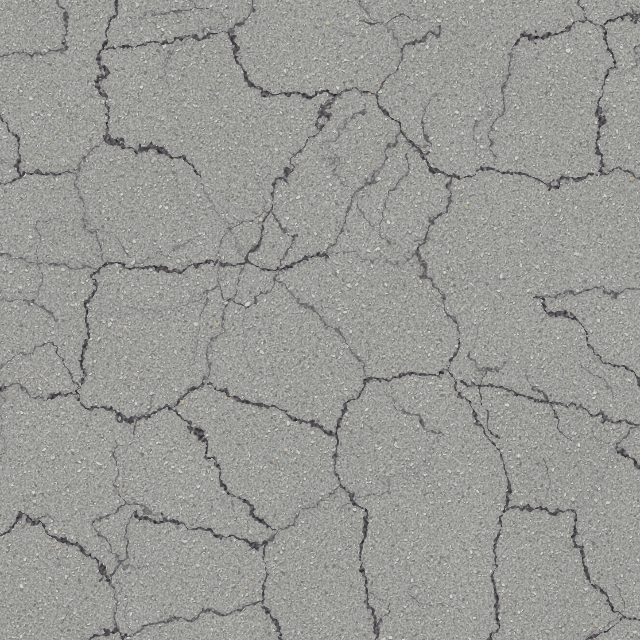
A Shadertoy shader for this texture:

```glsl
const vec3 ASPHALT = vec3(0.616, 0.616, 0.605);
const vec3 CRACK = vec3(0.315, 0.305, 0.320);
const vec3 PALE_CHIP = vec3(0.84, 0.84, 0.825);
const vec3 TAN_CHIP = vec3(0.75, 0.70, 0.61);
const vec3 PIT = vec3(0.41, 0.405, 0.395);

vec2 hash2(vec2 p) {
    vec3 q = fract(p.xyx * vec3(0.1031, 0.1030, 0.0973));
    q += dot(q, q.yzx + 33.33);
    return fract((q.xx + q.yz) * q.zy);
}

float gradientCorner(vec2 cell, vec2 offset, vec2 f) {
    return dot(hash2(cell + offset) * 2.0 - 1.0, f - offset);
}

float gradientNoise(vec2 p) {
    vec2 i = floor(p), f = p - i;
    vec2 u = f * f * f * (f * (f * 6.0 - 15.0) + 10.0);
    float low = mix(gradientCorner(i, vec2(0, 0), f), gradientCorner(i, vec2(1, 0), f), u.x);
    float high = mix(gradientCorner(i, vec2(0, 1), f), gradientCorner(i, vec2(1, 1), f), u.x);
    return mix(low, high, u.y);
}

vec2 noise2(vec2 p) {
    return vec2(gradientNoise(p), gradientNoise(p + vec2(37.2, 91.7)));
}

// Distance to the nearest Voronoi border, and a random value for that border
vec2 voronoiBorder(vec2 p) {
    vec2 base = floor(p), f = p - base;
    vec2 nearCell = vec2(0.0), nearOffset = vec2(0.0);
    float nearest = 8.0;
    for (int y = -1; y <= 1; y++)
    for (int x = -1; x <= 1; x++) {
        vec2 cell = vec2(x, y);
        vec2 r = cell + 0.05 + 0.9 * hash2(base + cell) - f;
        if (dot(r, r) < nearest) {
            nearest = dot(r, r);
            nearCell = cell;
            nearOffset = r;
        }
    }
    float border = 8.0, id = 0.0;
    for (int y = -2; y <= 2; y++)
    for (int x = -2; x <= 2; x++) {
        vec2 cell = nearCell + vec2(x, y);
        vec2 r = cell + 0.05 + 0.9 * hash2(base + cell) - f;
        vec2 gap = r - nearOffset;
        if (dot(gap, gap) > 0.0001) {
            float d = dot(0.5 * (nearOffset + r), normalize(gap));
            if (d < border) {
                border = d;
                id = hash2(2.0 * base + nearCell + cell + 17.0).x;
            }
        }
    }
    return vec2(border, id);
}

// Crumbling crack network; borders whose random value is below cutoff stay closed
float cracks(vec2 bent, vec2 uv, float scale, float width, float cutoff) {
    vec2 edge = voronoiBorder(bent * scale + 20.0);
    float strength = smoothstep(cutoff, cutoff + 0.6, edge.y);
    float swell = 0.95 + 1.2 * gradientNoise(uv * 22.0);
    float crumbs = 1.4 * gradientNoise(uv * 95.0) + 2.0 * gradientNoise(uv * 210.0);
    float w = width * (0.4 + 0.6 * strength) * max(swell + crumbs, 0.1);
    float d = edge.x / scale;
    float core = 1.0 - smoothstep(w * 0.5, w + 0.0009, d);
    float halo = 0.13 * (1.0 - smoothstep(0.0, width * 3.0, d));
    float open = smoothstep(cutoff - 0.02, cutoff + 0.12, edge.y);
    return max(core * (0.5 + 0.5 * strength), halo) * open;
}

// Scattered angular stones: coverage and a random shade
vec2 chips(vec2 p, float share, float maxRadius) {
    vec2 cell = floor(p);
    vec2 h = hash2(cell + 5.0), k = hash2(cell + 71.0);
    vec2 q = p - cell - mix(vec2(0.35), vec2(0.65), k);
    float angle = 6.2832 * h.y;
    q = mat2(cos(angle), sin(angle), -sin(angle), cos(angle)) * q;
    q = abs(q) * vec2(1.0, 1.0 + 0.6 * k.x);
    float d = max(max(q.x, q.y), 0.75 * (q.x + q.y));
    float radius = maxRadius * mix(0.4, 1.0, k.y);
    float cover = 1.0 - smoothstep(radius - 0.08, radius + 0.08, d);
    return vec2(cover * step(h.x, share), fract(h.x * 57.0 + k.x));
}

vec3 addChips(vec3 color, vec2 p, float share) {
    vec2 shade = chips(p + vec2(-0.14, 0.18), share, 0.36);
    vec2 stone = chips(p, share, 0.33);
    color = mix(color, PIT, 0.5 * shade.x);
    vec3 tint = mix(PALE_CHIP, TAN_CHIP, smoothstep(0.65, 0.95, stone.y));
    return mix(color, tint, stone.x * mix(0.3, 1.0, fract(stone.y * 7.0)));
}

void mainImage(out vec4 fragColor, in vec2 fragCoord) {
    vec2 uv = fragCoord / iResolution.y;
    mat2 turn = mat2(0.8, 0.6, -0.6, 0.8);

    // Worn surface and fine grit
    float wear = gradientNoise(uv * 5.0) + 0.7 * gradientNoise(uv * 17.0);
    float grit = 0.45 * gradientNoise(uv * 105.0) + 1.0 * gradientNoise(turn * uv * 215.0)
               + 1.6 * gradientNoise(turn * uv * 350.0 + 40.0);
    vec3 color = ASPHALT + 0.017 * wear + 0.125 * grit;

    // Pits and embedded stones
    vec2 grainUv = uv + 0.005 * noise2(uv * 90.0);
    color = mix(color, PIT, 0.65 * chips(turn * grainUv * 125.0 + 300.0, 0.14, 0.32).x);
    color = addChips(color, grainUv * 165.0, 0.25);
    color = addChips(color, turn * grainUv * 110.0 + 150.0, 0.14);

    // Wandering main cracks and finer branches
    vec2 bent = uv + 0.055 * noise2(uv * 6.0) + 0.020 * noise2(uv * 26.0)
              + 0.0095 * noise2(uv * 75.0) + 0.004 * noise2(uv * 170.0);
    float mainCracks = cracks(bent, uv, 5.4, 0.0029, 0.06);
    float patchMask = smoothstep(-0.12, 0.12, gradientNoise(uv * 4.0 + 9.0));
    float branches = cracks(bent + 3.7, uv, 9.0, 0.0019, 0.48) * patchMask;
    float crack = max(mainCracks, 0.85 * branches);
    vec3 crackColor = CRACK + 0.34 * gradientNoise(uv * 200.0 + 60.0);
    color = mix(color, crackColor, crack);

    fragColor = vec4(clamp(color, 0.0, 1.0), 1.0);
}
```
